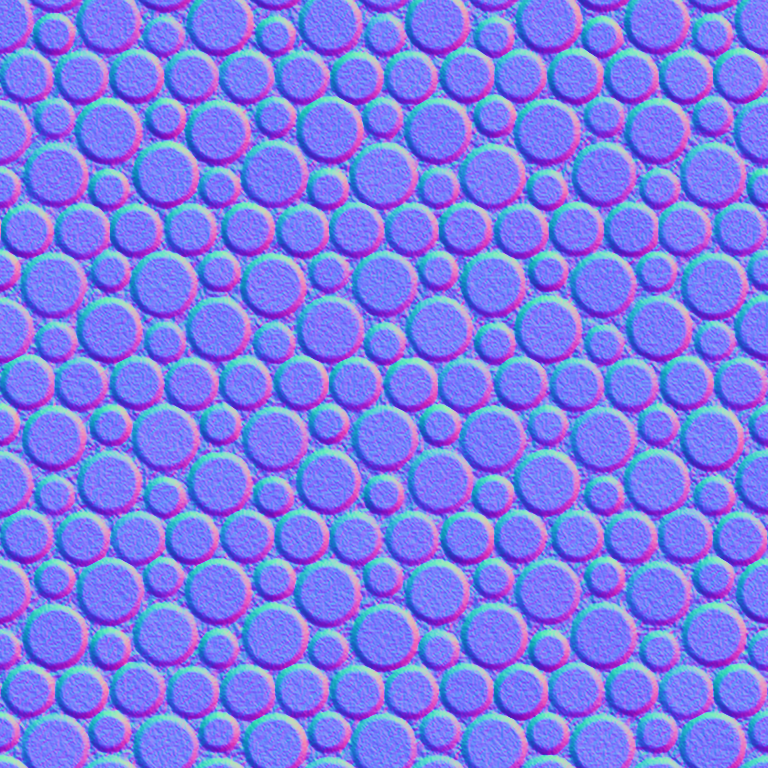
This texture map is drawn by a WebGL 2 fragment shader. Its source:

```glsl
#version 300 es
precision highp float;
// Normal map of bevelled round pebble tiles in staggered rows, set in rough grout.

uniform vec2 u_resolution;
out vec4 fragColor;

const vec2 CELL = vec2(1.0 / 7.0, 0.2);   // one repeat of the tile layout
const float FIRST_ROW = 0.1;              // height of the lowest medium row
const float SEAM = 0.0007;                // blend width where tiles touch

float hash(vec2 p) {
    vec3 q = fract(p.xyx * vec3(0.1031, 0.1030, 0.0973));
    q += dot(q, q.yzx + 33.33);
    return fract((q.x + q.y) * q.z);
}

vec2 hash2(vec2 p) {
    return vec2(hash(p), hash(p + 57.3));
}

float noise(vec2 p) {
    vec2 i = floor(p), f = fract(p);
    f = f * f * (3.0 - 2.0 * f);
    float low = mix(hash(i), hash(i + vec2(1, 0)), f.x);
    float high = mix(hash(i + vec2(0, 1)), hash(i + vec2(1, 1)), f.x);
    return mix(low, high, f.y);
}

// Slope of the noise relief, measured over one lattice step.
vec2 noiseSlope(vec2 p) {
    vec2 e = vec2(0.5, 0.0);
    return vec2(noise(p - e.xy) - noise(p + e.xy),
                noise(p - e.yx) - noise(p + e.yx));
}

// Centre (xy) and radius (z) of tile k: two medium, two large, two small.
vec3 tile(vec2 cell, int k) {
    float upper = float(k % 2);
    float shift = mod(cell.y, 3.0) < 0.5 ? 0.5 : 0.0;
    vec3 t = vec3(0.25 + 0.5 * upper, 0.0, 0.0342);
    if (k / 2 == 1) t = vec3(fract(shift + 0.5 * upper), mix(0.0716, 0.1284, upper), 0.0418);
    if (k / 2 == 2) t = vec3(fract(shift + 0.5 + 0.5 * upper), mix(0.0534, 0.1466, upper), 0.0256);
    vec2 seed = cell * 7.0 + float(k) * 19.7 + 200.0;
    t.xy = t.xy * vec2(CELL.x, 1.0) + cell * CELL + 0.004 * (hash2(seed) - 0.5);
    t.z *= mix(0.96, 1.02, hash(seed + 8.1));
    return t;
}

// Steepness of the rounded rim at signed distance d from the tile edge.
float rimSlope(float d, float steepness) {
    return steepness * smoothstep(-0.0095, -0.002, d) * (1.0 - smoothstep(-0.001, 0.004, d));
}

// Blended slope of the nearest tiles (xy) and distance to the closest edge (z).
vec3 tileRelief(vec2 p) {
    vec2 home = floor(p / CELL);
    vec2 slope = vec2(0.0);
    float total = 0.0, nearest = 1.0;
    float wobble = 0.0016 * (noise(p * 60.0) - 0.5) + 0.0008 * (noise(p * 190.0) - 0.5);
    float wear = mix(0.75, 1.2, noise(p * 45.0 + 17.0));
    for (int row = 0; row <= 1; row++)
    for (int column = -1; column <= 1; column++)
    for (int k = 0; k < 6; k++) {
        vec2 cell = home + vec2(column, row);
        vec3 t = tile(cell, k);
        vec2 offset = p - t.xy;
        float range = length(offset);
        float d = range - t.z + wobble;
        float weight = exp(-d / SEAM);
        vec2 seed = cell * 11.0 + float(k) * 5.3 + 90.0;
        vec2 tilt = 0.07 * (hash2(seed) - 0.5) * (1.0 - smoothstep(-0.004, 0.002, d));
        float steepness = wear * mix(1.15, 1.7, hash(seed + 3.7));
        slope += weight * (offset / max(range, 1e-4) * rimSlope(d, steepness) + tilt);
        total += weight;
        nearest = min(nearest, d);
    }
    return vec3(slope / total, nearest);
}

void main() {
    vec2 p = gl_FragCoord.xy / u_resolution.y - vec2(0.0, FIRST_ROW);
    vec3 relief = tileRelief(p);

    // Fine grain everywhere, coarser crumbs in the grout
    float grout = smoothstep(-0.002, 0.003, relief.z);
    vec2 grain = 0.22 * noiseSlope(p * 230.0) + 0.42 * noiseSlope(p * 400.0 + 31.0);
    vec2 crumbs = 0.6 * noiseSlope(p * 130.0 + 70.0) + 0.8 * noiseSlope(p * 290.0 + 12.0);
    vec2 slope = relief.xy + grain + grout * crumbs + vec2(-0.04, -0.03);

    // Pack the unit normal into colour
    vec3 normal = normalize(vec3(slope, 1.0));
    vec3 color = 0.5 + 0.5 * normal;
    color.b -= 0.01 + 0.03 * grout;
    fragColor = vec4(color, 1.0);
}
```
